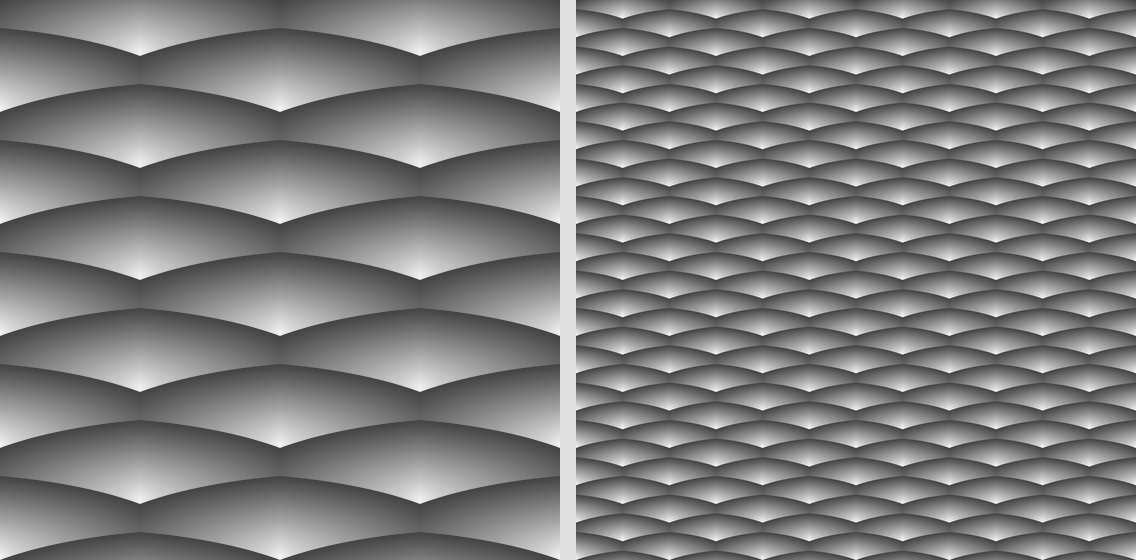
Left, the tile; right, the same tile 3 across and 3 down.
This pattern is drawn by a WebGL 2 fragment shader. Its source:

```glsl
#version 300 es
precision highp float;
// Staggered rows of wide overlapping scales, each fading from a bright lower tip to a dark arched rim.

#define COLUMNS 2.0       // scales across
#define ROWS 10.0         // staggered rows up the canvas, an even number
#define CROWN 3.0         // height of a scale at its ridge, in half rows
#define SHOULDER 2.0      // height of the rim at its outer corners, in half rows
#define RIDGE_SLOPE 1.05  // how sharply the rim is creased at the ridge
#define RIM_GRAY 0.26
#define TIP_GRAY 0.985

uniform vec2 u_resolution;
out vec4 fragColor;

// Squared drop of the arch at a sideways distance of 0 (ridge) to 1 (corner).
float archDrop(float side) {
    float bend = side * (side + RIDGE_SLOPE) / (1.0 + RIDGE_SLOPE);
    return (CROWN * CROWN - SHOULDER * SHOULDER) * bend;
}

// Sideways distance to the nearest ridge; odd rows are shifted by half a scale.
float ridgeDistance(float x, float row) {
    float shift = 0.5 * mod(row, 2.0);
    return 2.0 * abs(fract(x * COLUMNS - shift + 0.5) - 0.5);
}

// Gray of a scale: nested arches from the tip up to the rim.
float scaleGray(float drop, float height) {
    float h = max(height, 0.0);
    float level = sqrt(h * h + drop) / CROWN;
    return mix(TIP_GRAY, RIM_GRAY, min(level, 1.0));
}

void main() {
    vec2 uv = gl_FragCoord.xy / u_resolution;
    float y = uv.y * ROWS * 2.0;
    float pixel = ROWS * 2.0 / u_resolution.y;
    float middleRow = floor((y - 0.5) * 0.5);

    // Paint from the upper row down, so that lower scales overlap upper ones.
    float gray = RIM_GRAY;
    for (int i = 1; i >= -1; i--) {
        float row = middleRow + float(i);
        float height = y - 2.0 * row;
        float drop = archDrop(ridgeDistance(uv.x, row));
        float rim = sqrt(CROWN * CROWN - drop);
        float cover = clamp((rim - height) / pixel + 0.5, 0.0, 1.0);
        gray = mix(gray, scaleGray(drop, height), cover);
    }
    fragColor = vec4(vec3(gray), 1.0);
}
```
